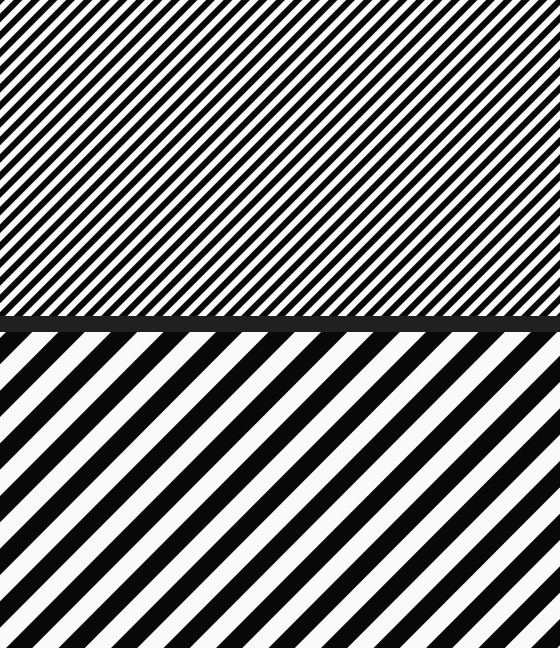
Top, the full canvas; bottom, a detail of the centre.
Write a WebGL 2 fragment shader that draws this pattern.

```glsl
#version 300 es
precision highp float;

uniform vec2 u_resolution;
out vec4 fragColor;

const vec2 REPEATS = vec2(32.0, 18.0);  // whole counts, so the edges join
const float DARK_SHARE = 0.5;           // dark part of each period
const float STRIPE_CENTER = 1.0 / 32.0; // phase at the middle of a dark stripe
const float EDGE_SOFTNESS = 0.446;      // half the blend, relative to one pixel
const vec3 INK = vec3(0.03);
const vec3 PAPER = vec3(0.98);

// Phase rises to the right and falls upward, giving rising diagonals
float diagonalPhase(vec2 uv, vec2 repeats) {
    return uv.x * repeats.x - uv.y * repeats.y;
}

// Signed distance to the nearest stripe edge, in periods; negative inside
float stripeDistance(float phase, float center, float share) {
    float fromCenter = abs(fract(phase - center + 0.5) - 0.5);
    return fromCenter - 0.5 * share;
}

// Phase change over one pixel, summed along both axes
float pixelSpan(vec2 repeats, vec2 resolution) {
    return dot(repeats, 1.0 / resolution);
}

void main() {
    vec2 uv = gl_FragCoord.xy / u_resolution;
    float phase = diagonalPhase(uv, REPEATS);
    float edge = stripeDistance(phase, STRIPE_CENTER, DARK_SHARE);

    // Smooth blend between the two flat colours
    float blur = EDGE_SOFTNESS * pixelSpan(REPEATS, u_resolution);
    float paperAmount = smoothstep(-blur, blur, edge);
    fragColor = vec4(mix(INK, PAPER, paperAmount), 1.0);
}
```
